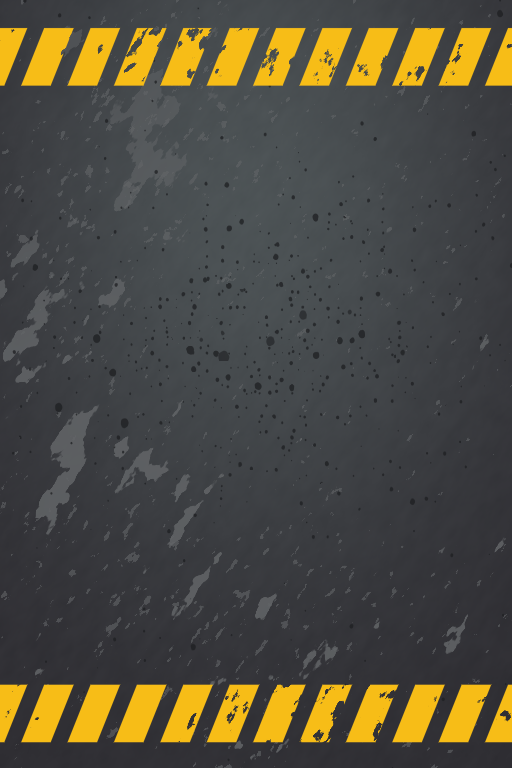
A WebGL 2 fragment shader for this background:

```glsl
#version 300 es
precision highp float;

uniform vec2 u_resolution;
out vec4 outColor;

// All lengths are fractions of the canvas height.
const vec3 EDGE_COLOR = vec3(0.180, 0.175, 0.195);
const vec3 GLOW_COLOR = vec3(0.300, 0.325, 0.335);
const vec3 SCRAPE_COLOR = vec3(0.385, 0.395, 0.405);
const vec3 SPLAT_COLOR = vec3(0.115, 0.120, 0.130);
const vec3 STRIPE_COLOR = vec3(0.970, 0.740, 0.090);
const vec2 GLOW_CENTER = vec2(0.33, 0.74);
const vec2 GLOW_SIZE = vec2(0.33, 0.48);
const vec2 SCRAPE_DIR = vec2(0.60, 0.80);
const float STRIPE_PERIOD = 0.0604;
const float STRIPE_WIDTH = 0.0385;
const float STRIPE_START = 0.0575;
const float STRIPE_SLANT = 0.40;
const float BAND_HEIGHT = 0.0750;
const float UPPER_BAND_TOP = 0.9635;
const float LOWER_BAND_TOP = 0.1085;

float hash(vec2 p) {
  vec3 q = fract(p.xyx * vec3(0.1031, 0.1030, 0.0973));
  q += dot(q, q.yzx + 33.33);
  return fract((q.x + q.y) * q.z);
}

float noise(vec2 p) {
  vec2 i = floor(p), f = fract(p);
  f = f * f * (3.0 - 2.0 * f);
  return mix(mix(hash(i), hash(i + vec2(1, 0)), f.x),
             mix(hash(i + vec2(0, 1)), hash(i + vec2(1, 1)), f.x), f.y);
}

float fbm(vec2 p) {
  float sum = 0.0, amp = 0.5;
  for (int i = 0; i < 5; i++) {
    sum += amp * noise(p);
    p = mat2(1.6, 1.2, -1.2, 1.6) * p + 17.3;
    amp *= 0.5;
  }
  return sum;
}

// Soft elliptical region used to steer density.
float region(vec2 p, vec2 center, vec2 size) {
  vec2 d = (p - center) / size;
  return exp(-dot(d, d));
}

// One randomly sized drop per grid cell, kept with the given density.
float drops(vec2 p, float cell, float density, float seed, float px) {
  vec2 g = p / cell, id = floor(g) + seed;
  vec2 jitter = vec2(hash(id + 3.1), hash(id + 7.7)) - 0.5;
  vec2 d = fract(g) - 0.5 - 0.5 * jitter;
  d *= vec2(1.1, 0.9);
  float size = hash(id + 11.9);
  float radius = mix(0.07, 0.25, size * size);
  float edge = (length(d) - radius) * cell + 0.0012 * (noise(p * 260.0) - 0.5);
  return step(hash(id), density) * smoothstep(px, -px, edge);
}

// Slanted bars clipped to a horizontal band.
float stripeBand(vec2 p, float top, float px) {
  float s = p.x - STRIPE_START - STRIPE_SLANT * (p.y - top);
  float offset = mod(s + 0.5 * (STRIPE_PERIOD - STRIPE_WIDTH), STRIPE_PERIOD);
  float bar = abs(offset - 0.5 * STRIPE_PERIOD) - 0.5 * STRIPE_WIDTH;
  bar /= length(vec2(1.0, STRIPE_SLANT));
  float band = abs(p.y - top + 0.5 * BAND_HEIGHT) - 0.5 * BAND_HEIGHT;
  return smoothstep(px, -px, max(bar, band));
}

void main() {
  vec2 p = gl_FragCoord.xy / u_resolution.y;
  float px = 0.7 / u_resolution.y;
  vec2 grain = vec2(0.5 * dot(p, SCRAPE_DIR), dot(p, vec2(SCRAPE_DIR.y, -SCRAPE_DIR.x)));

  // Glowing slate ground with faint mottling
  vec3 color = mix(EDGE_COLOR, GLOW_COLOR, region(p, GLOW_CENTER, GLOW_SIZE));
  color += 0.025 * (fbm(grain * 90.0) - 0.5);

  // Scraped patches, dense on the left and thinning toward the right
  float scrapeArea = region(p, vec2(0.04, 0.57), vec2(0.13, 0.24))
                   + 0.9 * region(p, vec2(0.20, 0.86), vec2(0.11, 0.14))
                   + 0.8 * region(p, vec2(0.10, 0.34), vec2(0.10, 0.10))
                   + 0.9 * region(p, vec2(0.25, 0.20), vec2(0.09, 0.07))
                   + 0.9 * region(p, vec2(0.34, 0.03), vec2(0.10, 0.07));
  float scrape = fbm(grain * 32.0 + 5.0);
  float scrapeLimit = 0.78 - 0.17 * min(scrapeArea, 1.1);
  float patches = smoothstep(-0.012, 0.012, scrape - scrapeLimit);
  color = mix(color, SCRAPE_COLOR, patches * mix(0.85, 0.5, smoothstep(0.5, 0.9, p.y)));

  // Small flecks
  float fleckArea = region(p, vec2(0.33, 0.20), vec2(0.30, 0.16))
                  + 0.8 * region(p, vec2(0.30, 0.82), vec2(0.35, 0.22))
                  + 0.7 * scrapeArea;
  float fleck = fbm(grain * 130.0 + 41.0);
  float flecks = smoothstep(-0.02, 0.02, fleck - 0.79 + 0.08 * min(fleckArea, 1.2));
  color = mix(color, SCRAPE_COLOR, 0.6 * flecks);

  // Dark splatter: a row of large drops inside a cloud of fine ones
  float cloud = region(p, vec2(0.36, 0.55), vec2(0.22, 0.16));
  float row = region(p, vec2(0.32, 0.565), vec2(0.12, 0.035));
  float splat = 0.6 * drops(p, 0.034, 0.9 * row, 2.0, px);
  for (int i = 0; i < 3; i++) {
    float layer = float(i);
    float density = (0.12 + 0.1 * layer) * cloud + 0.008;
    splat = max(splat, 0.75 * drops(p + 0.013 * layer, 0.022 - 0.006 * layer, density, 31.0 * layer + 9.0, px));
  }
  color = mix(color, SPLAT_COLOR, splat);

  // Worn hazard stripes
  float wearArea = region(p, vec2(0.25, 0.93), vec2(0.11, 0.07))
                 + 0.6 * region(p, vec2(0.52, 0.92), vec2(0.09, 0.06))
                 + 0.9 * region(p, vec2(0.41, 0.07), vec2(0.13, 0.06));
  float wear = fbm(grain * 85.0 + 73.0);
  float paint = 1.0 - smoothstep(-0.025, 0.025, wear - 0.75 + 0.18 * wearArea);
  float stripes = max(stripeBand(p, UPPER_BAND_TOP, px), stripeBand(p, LOWER_BAND_TOP, px));
  color = mix(color, STRIPE_COLOR, stripes * paint);

  outColor = vec4(color, 1.0);
}
```
